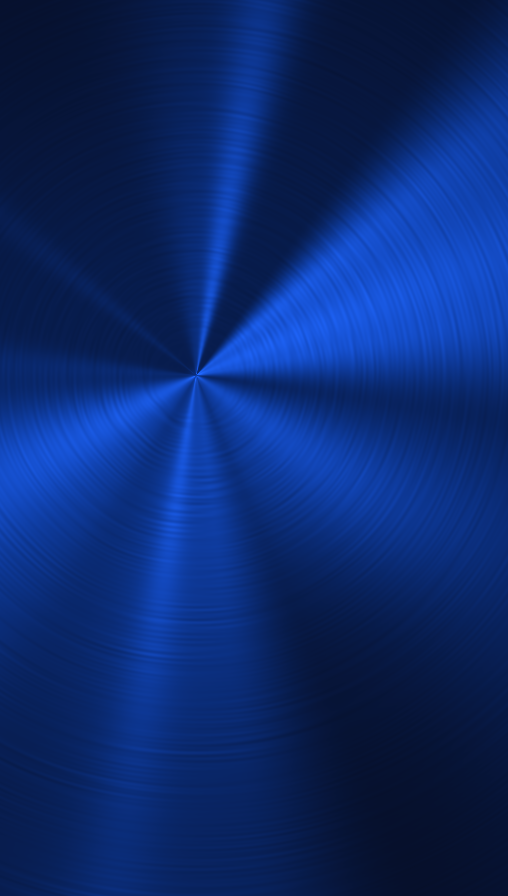
Reproduce this texture procedurally as a Shadertoy shader.

```glsl
// Blue brushed metal disc: anisotropic light rays fanning over fine circular grooves

// Soft ray around a heading; angles in degrees, wrapped to the full turn
float ray(float angle, float heading, float width) {
    float d = mod(angle - heading + 180.0, 360.0) - 180.0;
    return exp(-d * d / (width * width));
}

// Wide sector with a soft lower and a soft upper edge
float sector(float angle, vec2 lower, vec2 upper) {
    return smoothstep(lower.x, lower.y, angle) * (1.0 - smoothstep(upper.x, upper.y, angle));
}

// Reflected light by heading
float reflection(float a) {
    float light = 0.22;
    light += 0.54 * sector(a, vec2(-10.0, 12.0), vec2(39.0, 55.0));
    light += 0.10 * ray(a, 22.0, 8.0) + 0.08 * ray(a, 40.0, 6.0);
    light += 0.45 * ray(a, 79.5, 5.5) + 0.18 * ray(a, 90.0, 12.0);
    light += 0.07 * ray(a, 141.0, 4.0) + 0.10 * ray(a, 176.0, 6.0);
    light += 0.47 * ray(a, -35.0, 20.0);
    light += 0.38 * sector(a, vec2(-124.0, -98.0), vec2(-84.0, -66.0));
    light += 0.20 * ray(a, -99.0, 5.0);
    light += 0.58 * ray(a, -152.0, 19.0) + 0.20 * ray(a, -126.0, 14.0);
    return light;
}

// Concentric scratches: layered sines whose strength drifts along each arc
float grooves(float r, float angle) {
    float sum = 0.0;
    for (int i = 0; i < 8; i++) {
        float k = float(i);
        float frequency = 270.0 + 127.3 * k;
        float wobble = 1.3 * sin(angle * (2.0 + k) + 2.4 * k) + 2.0 * sin(r * (31.0 + 9.0 * k));
        float strength = 0.6 + 0.4 * sin(angle * (3.0 + k) + r * 43.0 + k * 1.7);
        sum += strength * sin(r * frequency + wobble);
    }
    return sum / 8.0;
}

void mainImage(out vec4 fragColor, in vec2 fragCoord) {
    vec2 p = fragCoord / iResolution.y - vec2(0.219, 0.581);
    float r = length(p);
    float angle = atan(p.y, p.x + 1e-6);
    float heading = degrees(angle);

    // Rays, with the lower right valley filled in near the hub
    float light = reflection(heading);
    light += 0.20 * ray(heading, -62.0, 15.0) * (1.0 - smoothstep(0.08, 0.36, r));

    // Light dims away from the hub, most of all towards the lower right
    light *= mix(1.08, 0.52, smoothstep(0.04, 0.56, length(p * vec2(0.6, 1.0))));
    light *= 1.0 - 0.38 * smoothstep(0.04, 0.3, -p.y) * smoothstep(0.0, 0.28, p.x);
    light *= 1.0 - 0.25 * smoothstep(0.05, 0.4, p.y) * (1.0 - smoothstep(-0.2, 0.05, p.x));

    // Grooves and the small bright hub
    light *= 1.0 + 0.21 * grooves(r, angle) * smoothstep(0.005, 0.09, r);
    light += 0.2 * exp(-r * r / 0.00006);
    light = clamp(0.095 + 0.88 * light, 0.0, 1.0);

    // Navy to bright azure
    float cube = light * light * light;
    vec3 color = vec3(0.018 + 0.03 * light + 0.08 * cube, light * (0.365 + 0.04 * cube), light);
    fragColor = vec4(color, 1.0);
}
```
